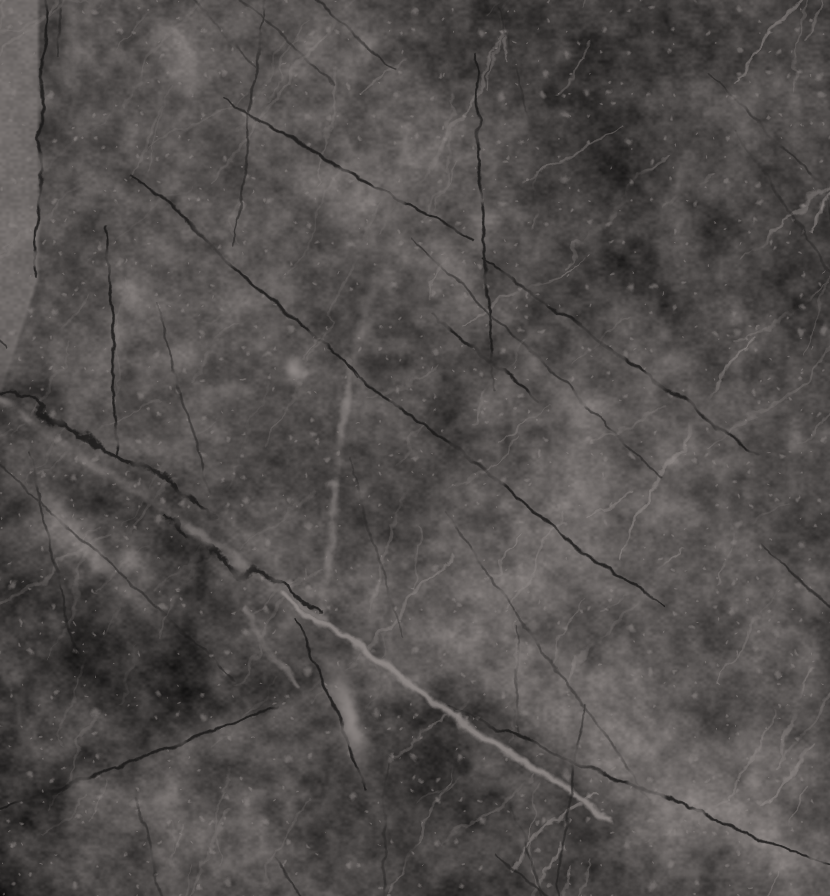
Write a Shadertoy shader that draws this texture.

```glsl
const vec3 WARM_GREY = vec3(1.03, 0.985, 0.97);
const float CRACK_TONE = 0.10;
const float VEIN_TONE = 0.57;

// Long dark faults, each as start.xy, end.xy
const vec4 FAULTS[11] = vec4[11](
    vec4(0.15, 0.80, 0.40, 0.58), vec4(0.39, 0.59, 0.74, 0.32),
    vec4(0.25, 0.89, 0.53, 0.73), vec4(0.54, 0.71, 0.85, 0.49),
    vec4(0.05, 1.02, 0.04, 0.69), vec4(0.53, 0.94, 0.55, 0.56),
    vec4(0.12, 0.75, 0.13, 0.49), vec4(0.33, 0.31, 0.41, 0.12),
    vec4(-0.02, 0.09, 0.31, 0.21), vec4(0.48, 0.65, 0.60, 0.55),
    vec4(0.50, 0.21, 0.93, 0.03));

float hash(vec2 p) {
    return fract(sin(dot(p, vec2(127.1, 311.7))) * 43758.5453);
}

float noise(vec2 p) {
    vec2 i = floor(p), f = fract(p);
    f = f * f * (3.0 - 2.0 * f);
    vec2 e = vec2(0.0, 1.0);
    return mix(mix(hash(i), hash(i + e.yx), f.x),
               mix(hash(i + e.xy), hash(i + e.yy), f.x), f.y);
}

float fbm(vec2 p) {
    float sum = 0.0, amp = 0.5;
    for (int i = 0; i < 5; i++) {
        sum += amp * noise(p);
        p = mat2(1.6, 1.2, -1.2, 1.6) * p + 3.7;
        amp *= 0.5;
    }
    return sum;
}

vec2 warp(vec2 p, float scale, float amount) {
    return p + amount * (vec2(fbm(p * scale), fbm(p * scale + 31.0)) - 0.5);
}

// Soft rotated ellipse
float cloud(vec2 p, vec2 centre, vec2 radius, float angle) {
    vec2 d = p - centre;
    float c = cos(angle), s = sin(angle);
    d = vec2(c * d.x + s * d.y, c * d.y - s * d.x) / radius;
    return exp(-dot(d, d));
}

// Line tapering towards both ends
float stroke(vec2 p, vec2 a, vec2 b, float width, float blur) {
    vec2 d = b - a;
    float t = clamp(dot(p - a, d) / dot(d, d), 0.0, 1.0);
    float w = width * (0.35 + 2.6 * t * (1.0 - t));
    return 1.0 - smoothstep(w * 0.4, w + blur, length(p - a - d * t));
}

// Random strokes, one per grid cell, around a common direction
float scatterStrokes(vec2 p, float scale, float angle, float spread,
                     float density, float width, float seed) {
    vec2 cell = floor(p * scale);
    float cover = 0.0;
    for (int k = 0; k < 9; k++) {
        vec2 id = cell + vec2(k % 3 - 1, k / 3 - 1);
        vec2 key = id + seed;
        vec2 centre = id + vec2(hash(key), hash(key + 5.3));
        float a = angle + spread * (hash(key + 9.1) - 0.5);
        vec2 arm = vec2(cos(a), sin(a)) * mix(0.25, 0.8, hash(key + 2.7));
        float line = stroke(p, (centre - arm) / scale, (centre + arm) / scale, width, 0.0016);
        cover = max(cover, line * step(hash(key + 7.9), density) * mix(0.4, 1.0, hash(key + 4.4)));
    }
    return cover;
}

float specks(vec2 p, float scale, float density) {
    vec2 id = floor(p * scale);
    vec2 centre = 0.35 + 0.3 * vec2(hash(id + 1.5), hash(id + 8.2));
    float r = mix(0.06, 0.22, pow(hash(id + 3.3), 2.0));
    float dist = length(fract(p * scale) - centre);
    return (1.0 - smoothstep(r * 0.2, r + 0.08, dist)) * step(hash(id), density);
}

// Cloudy stone body with mottled mineral texture
float stoneTone(vec2 p) {
    vec2 q = warp(p, 7.0, 0.17);
    float tone = 0.268 + 0.13 * (fbm(p * 6.0) - 0.5);
    tone += 0.24 * (fbm(p * 20.0) - 0.5) + 0.20 * (fbm(p * 62.0) - 0.5);
    tone += 0.14 * cloud(q, vec2(0.33, 0.86), vec2(0.29, 0.10), -0.65);
    tone += 0.08 * cloud(q, vec2(0.14, 0.66), vec2(0.17, 0.16), 0.0);
    tone += 0.13 * cloud(q, vec2(0.70, 0.44), vec2(0.24, 0.18), -0.4);
    tone += 0.16 * cloud(q, vec2(0.80, 0.09), vec2(0.36, 0.07), -0.62);
    tone += 0.19 * cloud(q, vec2(0.08, 0.40), vec2(0.13, 0.03), -0.6);
    tone += 0.13 * cloud(q, vec2(0.26, 0.17), vec2(0.13, 0.03), 0.4);
    tone += 0.08 * cloud(q, vec2(0.20, 0.03), vec2(0.22, 0.08), 0.0);
    tone -= 0.06 * cloud(q, vec2(0.15, 0.27), vec2(0.20, 0.07), -0.2);
    tone -= 0.08 * cloud(q, vec2(0.08, 0.12), vec2(0.14, 0.022), 0.3);
    float slabEdge = 0.043 - 0.13 * max(0.69 - p.y, 0.0) / 0.4;
    float slab = (1.0 - smoothstep(-0.003, 0.003, p.x - slabEdge)) * smoothstep(0.54, 0.60, p.y);
    return mix(tone, 0.44 + 0.14 * (fbm(p * 24.0) - 0.5), slab * 0.85);
}

// Pale mineral lines and glints
float paleVeins(vec2 p) {
    vec2 q = warp(warp(p, 16.0, 0.035), 55.0, 0.016);
    float region = mix(0.4, 0.85, smoothstep(0.2, 0.65, p.x)) * smoothstep(0.2, 0.55, fbm(p * 18.0));
    float veins = region * max(scatterStrokes(q, 5.5, 0.92, 0.6, 0.9, 0.0016, 11.0),
                         0.8 * scatterStrokes(q, 10.0, 1.0, 1.1, 0.8, 0.001, 47.0));
    vec2 s = warp(warp(p, 12.0, 0.018), 60.0, 0.010);
    float patchy = mix(0.35, 1.0, smoothstep(0.3, 0.65, fbm(p * 40.0)));
    float bands = 0.45 * stroke(s, vec2(0.45, 0.76), vec2(0.39, 0.58), 0.003, 0.013);
    bands = max(bands, 0.75 * stroke(s, vec2(0.39, 0.60), vec2(0.355, 0.31), 0.002, 0.007));
    bands = max(bands, 0.8 * stroke(s, vec2(-0.01, 0.56), vec2(0.36, 0.31), 0.003, 0.007));
    bands = max(bands, 0.8 * stroke(s, vec2(0.27, 0.32), vec2(0.33, 0.23), 0.002, 0.004));
    veins = max(veins, patchy * bands);
    veins = max(veins, 1.25 * stroke(s, vec2(0.31, 0.34), vec2(0.68, 0.08), 0.002, 0.0045));
    veins = max(veins, 1.3 * cloud(s, vec2(0.388, 0.20), vec2(0.012, 0.05), 0.3));
    return max(veins, 1.3 * cloud(s, vec2(0.325, 0.592), vec2(0.011), 0.0));
}

float darkCracks(vec2 p) {
    vec2 q = warp(warp(p, 14.0, 0.012), 60.0, 0.009);
    float cracks = 0.0;
    for (int i = 0; i < 11; i++)
        cracks = max(cracks, stroke(q, FAULTS[i].xy, FAULTS[i].zw, 0.0012, 0.0016));
    cracks = max(cracks, 0.8 * scatterStrokes(q, 4.0, -0.75, 0.5, 0.4, 0.0008, 23.0));
    cracks = max(cracks, 0.8 * scatterStrokes(q, 4.5, 1.65, 0.5, 0.45, 0.0008, 71.0));
    vec2 r = warp(p, 38.0, 0.035);
    float crumbled = stroke(r, vec2(-0.02, 0.58), vec2(0.25, 0.42), 0.0025, 0.002);
    crumbled = max(crumbled, stroke(r, vec2(0.19, 0.42), vec2(0.36, 0.31), 0.003, 0.002));
    return max(cracks, crumbled) * mix(0.25, 1.0, smoothstep(0.2, 0.5, noise(p * 45.0)));
}

void mainImage(out vec4 fragColor, in vec2 fragCoord) {
    vec2 p = fragCoord / iResolution.y;
    float tone = stoneTone(p);
    tone += 0.055 * (noise(p * vec2(230.0, 290.0)) - 0.5);
    vec2 ragged = warp(p, 90.0, 0.010);
    tone = mix(tone, 0.52, 0.55 * specks(ragged, 42.0, 0.22));
    tone = mix(tone, 0.52, 0.55 * specks(ragged + 2.3, 85.0, 0.16));
    tone = mix(tone, VEIN_TONE, 0.65 * paleVeins(p));
    tone = mix(tone, CRACK_TONE, 0.85 * darkCracks(p));
    fragColor = vec4(tone * WARM_GREY, 1.0);
}
```
